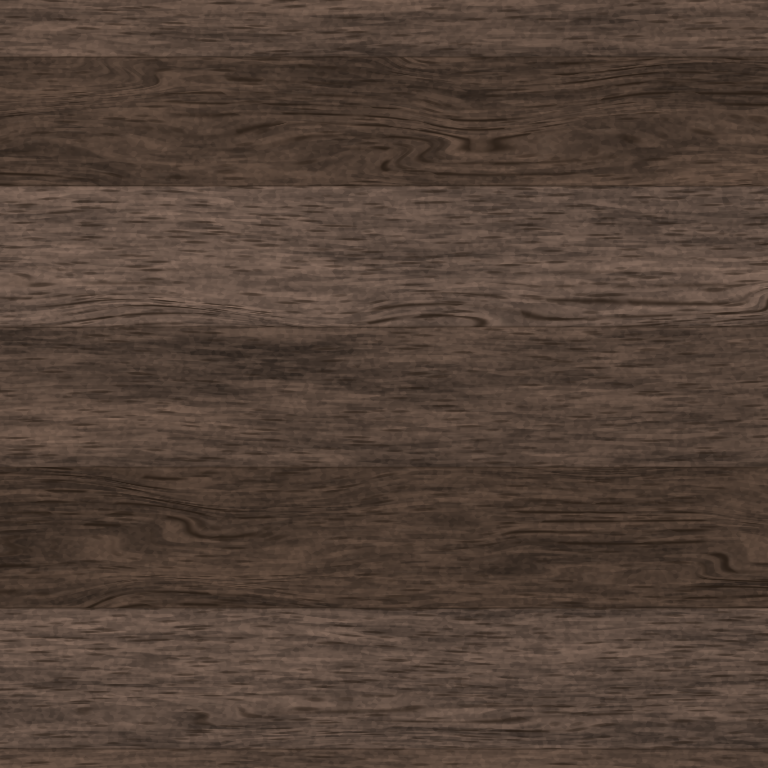
Reproduce this texture procedurally as a three.js fragment shader.

```glsl
varying vec2 vUv;

#define PLANK_PITCH 0.1832
#define FIRST_SEAM 0.025
#define TOP_SQUEEZE 1.09
#define LIGHT_WOOD vec3(0.358, 0.291, 0.251)
#define DARK_WOOD vec3(0.277, 0.217, 0.178)
#define PORE_COLOR vec3(0.150, 0.110, 0.080)
#define FLECK_COLOR vec3(0.430, 0.360, 0.310)
#define RING_COUNT 68.0
#define SWIRL 0.045
#define SEAM_WIDTH 0.0025

vec2 hash2(vec2 p) {
  vec3 q = fract(vec3(p.xyx) * vec3(0.1031, 0.1030, 0.0973));
  q += dot(q, q.yzx + 33.33);
  return fract((q.xx + q.yz) * q.zy);
}

// Smooth cellular noise: random tones blended by distance to cell points
float cellNoise(vec2 p) {
  vec2 cell = floor(p);
  float total = 0.0;
  float weights = 0.0;
  for (int j = -1; j <= 1; j++) {
    for (int i = -1; i <= 1; i++) {
      vec2 id = cell + vec2(float(i), float(j));
      vec2 d = p - id - hash2(id);
      float w = exp(-8.0 * dot(d, d));
      total += w * hash2(id + 71.7).x;
      weights += w;
    }
  }
  return total / weights;
}

// Scattered dashes, one per cell, with random length and depth
float dashes(vec2 p, float density) {
  vec2 cell = floor(p);
  float mark = 0.0;
  for (int j = -1; j <= 1; j++) {
    for (int i = -1; i <= 1; i++) {
      vec2 id = cell + vec2(float(i), float(j));
      vec2 rnd = hash2(id + 19.3);
      vec2 d = p - id - hash2(id);
      d /= vec2(mix(0.25, 0.85, rnd.y), 0.32);
      float dash = 1.0 - smoothstep(0.3, 1.0, length(d));
      mark = max(mark, dash * step(rnd.x, density) * (0.45 + 0.55 * rnd.y));
    }
  }
  return mark;
}

void main() {
  // Planks: light, dark and medium boards in turn
  float course = (vUv.y - FIRST_SEAM) / PLANK_PITCH;
  course = course > 4.0 ? 4.0 + (course - 4.0) * TOP_SQUEEZE : course;
  float row = floor(course);
  float v = course - row;
  float kind = mod(row, 3.0);
  float isLight = 1.0 - step(0.5, kind);
  float isDark = step(0.5, kind) * (1.0 - step(1.5, kind));
  float tone = 0.5 + 0.5 * isLight - 0.5 * isDark + 0.04 * row;
  float figure = 0.12 + 0.88 * isDark;
  figure += 0.75 * isLight * (1.0 - smoothstep(0.1, 0.5, v));

  // Grain space: gentle sway plus swirls in the figured wood
  vec2 g = vec2(vUv.x + 17.3 * (row + 2.0), vUv.y);
  g.y += 0.004 * sin(5.0 * g.x + 2.0 * row);
  g.y += 0.002 * sin(13.0 * g.x + 3.0 * v);
  float swirl = cellNoise(g * vec2(3.5, 16.0)) - 0.5;
  g.y += SWIRL * figure * swirl;

  // Fibres from broad bands to fine grit
  float broad = cellNoise(g * vec2(2.0, 15.0) + 5.0) - 0.5;
  float mid = cellNoise(g * vec2(6.0, 75.0) + 9.0) - 0.5;
  float fine = cellNoise(g * vec2(30.0, 260.0)) - 0.5;
  float grit = cellNoise(vUv * vec2(170.0, 230.0)) - 0.5;
  vec3 color = mix(DARK_WOOD, LIGHT_WOOD, tone);
  color *= 1.0 + 0.25 * broad + 0.28 * mid + 0.34 * fine + 0.20 * grit;

  // Broken dark growth rings
  float wave = 0.5 + 0.5 * sin(6.28318 * g.y * RING_COUNT + 3.0 * broad);
  float area = smoothstep(0.42, 0.68, cellNoise(g * vec2(4.0, 22.0) + 31.0));
  float breaks = smoothstep(0.3, 0.6, cellNoise(g * vec2(24.0, 110.0) + 47.0));
  float rings = pow(wave, 5.0) * area * (0.25 + 0.75 * breaks) * figure;
  color = mix(color, PORE_COLOR, 0.85 * rings);

  // Open pores and pale flecks
  float pores = dashes(g * vec2(34.0, 140.0), 0.26 + 0.12 * isLight);
  float flecks = dashes(g * vec2(42.0, 170.0) + 63.0, 0.22);
  color = mix(color, FLECK_COLOR, 0.28 * flecks * (0.5 + 0.5 * tone));
  color = mix(color, PORE_COLOR, 0.55 * pores);

  // Fine shadow along each seam
  float seamDistance = min(v, 1.0 - v) * PLANK_PITCH;
  float seam = 1.0 - smoothstep(0.0, SEAM_WIDTH, seamDistance);
  color = mix(color, PORE_COLOR, 0.35 * seam);

  gl_FragColor = vec4(color, 1.0);
}
```
